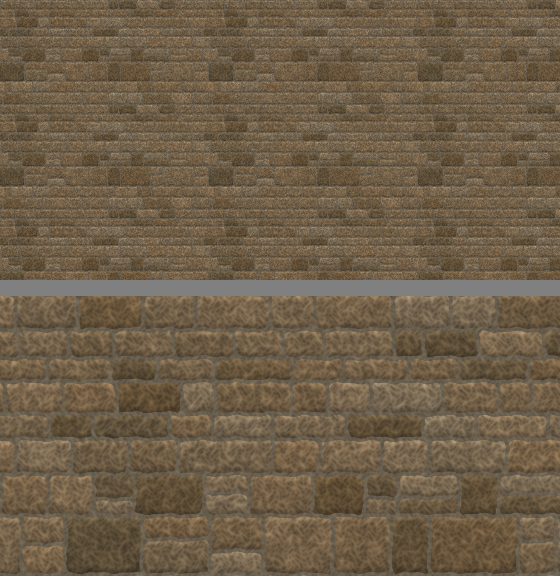
Top: the whole. Bottom: its middle third, enlarged.
A Shadertoy shader for this texture:

```glsl
// Repeating wall of rough tan stones in uneven courses with thin grey mortar.

const float TAU = 6.2831853;

// Course boundaries from the top of one tile, and stones per half tile
const float courseEdge[10] = float[](0.0, 0.09, 0.164, 0.268, 0.348, 0.46, 0.592, 0.78, 0.885, 1.0);
const float stoneCount[9] = float[](6.0, 5.0, 6.0, 5.0, 5.0, 6.0, 5.0, 5.0, 5.0);

float hash(vec2 p) {
    return fract(sin(dot(p, vec2(127.1, 311.7))) * 43758.55);
}

// Cellular noise, n cells per tile height, wrapping over a 2:1 tile
float cells(vec2 p, float n) {
    p *= n;
    float nearest = 1.5;
    for (int y = -1; y <= 1; y++) {
        for (int x = -1; x <= 1; x++) {
            vec2 cell = floor(p) + vec2(x, y);
            vec2 id = mod(cell, vec2(2.0 * n, n));
            vec2 seed = vec2(hash(id), hash(id + 71.0));
            nearest = min(nearest, length(cell + seed - p));
        }
    }
    return nearest;
}

// Jittered vertical joint, in stone widths
float joint(float column, float course, float n) {
    return column + 0.55 * (hash(vec2(mod(column, n), course + 17.0)) - 0.5);
}

float roundBox(vec2 p, vec2 halfSize, float r) {
    vec2 d = abs(p) - halfSize + r;
    return length(max(d, 0.0)) + min(max(d.x, d.y), 0.0) - r;
}

void mainImage(out vec4 fragColor, in vec2 fragCoord) {
    // Tiles twice as wide as high, counted from the top left
    float tilesDown = 2.676;
    float pixel = tilesDown / iResolution.y;
    vec2 tileSize = vec2(2.0, 1.0);
    vec2 wall = vec2(fragCoord.x, iResolution.y - fragCoord.y) * pixel;
    vec2 tile = mod(wall, tileSize);

    // Hand-cut wobble of the joints
    vec2 p = mod(wall + 0.0025 * sin(TAU * wall.yx * vec2(7.0, 9.0) + vec2(1.0, 2.5))
                      + 0.0015 * sin(TAU * wall.yx * vec2(23.0, 19.0)), tileSize);

    // Course
    int row = 0;
    for (int i = 1; i < 9; i++) {
        if (p.y >= courseEdge[i]) row = i;
    }
    float course = float(row);
    float density = stoneCount[row];
    float n = 2.0 * density;
    float top = courseEdge[row];
    float bottom = courseEdge[row + 1];

    // Stone within the course, staggered on odd courses
    float stagger = 0.5 * mod(course, 2.0);
    float u = p.x * density + stagger;
    float column = floor(u);
    if (u < joint(column, course, n)) column -= 1.0;
    else if (u >= joint(column + 1.0, course, n)) column += 1.0;
    float left = (joint(column, course, n) - stagger) / density;
    float right = (joint(column + 1.0, course, n) - stagger) / density;
    vec2 id = vec2(mod(column, n), course);

    // Deep courses mix full dark blocks with pairs of flat stones
    bool darkBlock = ((row == 3 || row == 6) && mod(id.x, 5.0) < 0.5)
                  || (row == 5 && (id.x == 5.0 || mod(id.x, 6.0) == 2.0));
    bool deep = row == 5 || row == 6;
    if (deep && !darkBlock && hash(id + 5.0) < 0.7) {
        float split = mix(top, bottom, 0.38 + 0.24 * hash(id + 9.0));
        if (p.y < split) {
            bottom = split;
        } else {
            top = split;
            id += 40.0;
        }
    }

    // Stone outline
    vec2 center = 0.5 * vec2(left + right, top + bottom);
    vec2 halfSize = 0.5 * vec2(right - left, bottom - top);
    float d = roundBox(p - center, halfSize - 0.006, 0.011);
    float stoneMask = smoothstep(0.5, -0.5, d / pixel);

    // Stone tone, from dark umber to pale sand
    float tone = darkBlock ? 0.1 : 0.08 + 0.92 * hash(id + 3.0);
    vec3 stone = mix(vec3(0.375, 0.31, 0.215), vec3(0.475, 0.395, 0.293), smoothstep(0.0, 0.4, tone));
    stone = mix(stone, vec3(0.525, 0.455, 0.36), 0.65 * smoothstep(0.55, 1.0, tone));
    stone += (hash(id + 29.0) - 0.5) * vec3(0.022, 0.0, -0.016);

    // Rough face: pits, grit and uneven lumps
    vec2 warped = tile + 0.006 * sin(TAU * tile.yx * vec2(13.0, 17.0));
    float pits = cells(warped, 37.0) - 0.5;
    float grit = cells(warped.yx * vec2(1.0, 1.0) + 0.0, 71.0) - 0.5;
    float lumps = cells(warped, 15.0) - 0.5;
    float grain = 0.26 * pits + 0.34 * grit;
    stone *= 1.0 + grain + 0.16 * lumps;

    // Lit upper edge and shaded lower edge
    float slope = (p.y - center.y) / halfSize.y;
    float rim = smoothstep(-0.022, -0.004, d);
    stone *= 1.0 - 0.2 * slope * rim - 0.07 * slope * slope * slope;

    // Mortar
    vec3 mortar = vec3(0.425, 0.385, 0.32) * (1.0 + 0.7 * grain);
    fragColor = vec4(mix(mortar, stone, stoneMask), 1.0);
}
```
